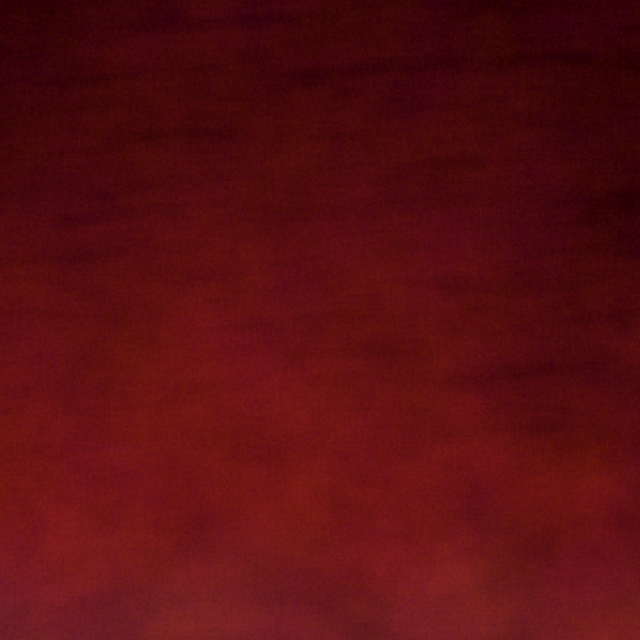
This texture is drawn by a Shadertoy shader. Its source:

```glsl
vec2 gradientAt(vec2 cell) {
    vec3 h = fract(cell.xyx * vec3(0.1031, 0.1030, 0.0973));
    h += dot(h, h.yzx + 33.33);
    float angle = 6.2832 * fract((h.x + h.y) * h.z);
    return vec2(cos(angle), sin(angle));
}

// Gradient noise, roughly -0.7 to 0.7
float noise(vec2 p) {
    vec2 i = floor(p), f = p - i;
    vec2 u = f * f * f * (f * (f * 6.0 - 15.0) + 10.0);
    float a = dot(gradientAt(i), f);
    float b = dot(gradientAt(i + vec2(1, 0)), f - vec2(1, 0));
    float c = dot(gradientAt(i + vec2(0, 1)), f - vec2(0, 1));
    float d = dot(gradientAt(i + vec2(1, 1)), f - vec2(1, 1));
    return mix(mix(a, b, u.x), mix(c, d, u.x), u.y);
}

float fbm(vec2 p) {
    float sum = 0.0, amplitude = 1.0;
    for (int i = 0; i < 4; i++) {
        sum += amplitude * noise(p);
        p = mat2(1.6, 1.2, -1.2, 1.6) * p + 17.3;
        amplitude *= 0.5;
    }
    return sum;
}

// Broad light: dim top and right side, bright lower middle
float lighting(vec2 uv) {
    float light = mix(0.23, 0.445, 1.0 - smoothstep(0.1, 1.1, uv.y));
    light -= 0.10 * smoothstep(0.55, 1.05, uv.x) * smoothstep(-0.05, 0.35, uv.y)
           * (1.0 - 0.5 * smoothstep(0.6, 1.0, uv.y));
    light -= 0.05 * (1.0 - smoothstep(0.0, 0.3, uv.x)) * smoothstep(0.35, 0.9, uv.y);
    vec2 glow = (uv - vec2(0.45, 0.42)) / vec2(0.38, 0.35);
    return light + 0.025 * exp(-dot(glow, glow));
}

// Soft broken bands, nearly level and rising slightly to the right
float streaks(vec2 uv) {
    float y = uv.y - 0.05 * uv.x + 0.02 * noise(uv * 3.0 + 5.0);
    y += 0.004 * noise(uv * 22.0);
    float wide = smoothstep(0.0, 0.6, noise(vec2(uv.x * 4.0, y * 23.0) + 3.7));
    float thin = noise(vec2(uv.x * 7.0, y * 48.0) + 41.0);
    float fine = noise(vec2(uv.x * 14.0, y * 100.0) + 23.0);
    float breakup = 0.75 + 0.5 * noise(uv * 18.0 + 70.0);
    return (0.055 * wide * breakup + 0.02 * thin + 0.014 * fine)
         * mix(0.35, 1.0, smoothstep(0.2, 0.5, uv.y));
}

void mainImage(out vec4 fragColor, in vec2 fragCoord) {
    vec2 uv = fragCoord / iResolution.xy;

    // Cloudy stain, strongest low down, and streaks
    float tone = lighting(uv) - streaks(uv);
    tone += mix(0.095, 0.045, smoothstep(0.25, 0.6, uv.y)) * fbm(uv * vec2(4.5, 6.0) + 8.0);
    tone += 0.022 * fbm(uv * 24.0 + 60.0);

    // Faint weave and fine grain
    tone += 0.014 * (noise(uv * vec2(170.0, 24.0)) + noise(uv * vec2(24.0, 170.0) + 9.0));
    tone += 0.035 * noise(uv * 151.3 + 31.0) + 0.045 * noise(uv * 277.7 + 77.0);

    // Deep maroon to crimson
    float level = clamp((tone - 0.22) / 0.26, -0.4, 1.25);
    vec3 color = mix(vec3(0.225, 0.013, 0.033), vec3(0.475, 0.09, 0.09), level);

    // Drift between rust and plum, in clouds and in specks
    float hue = fbm(uv * 5.5 + 90.0) + 0.8 * noise(uv * 75.0 + 12.0);
    hue += 0.9 * noise(uv * 190.3 + 50.0);
    color += hue * vec3(0.004, 0.014, -0.03);

    // Paler lower edge, pinker toward the left
    float pale = 1.0 - smoothstep(0.0, 0.24, uv.y + 0.08 * noise(uv * 5.0));
    color += pale * mix(vec3(0.0, 0.04, 0.065), vec3(0.0, 0.03, 0.035), uv.x);

    fragColor = vec4(clamp(color, 0.0, 1.0), 1.0);
}
```
